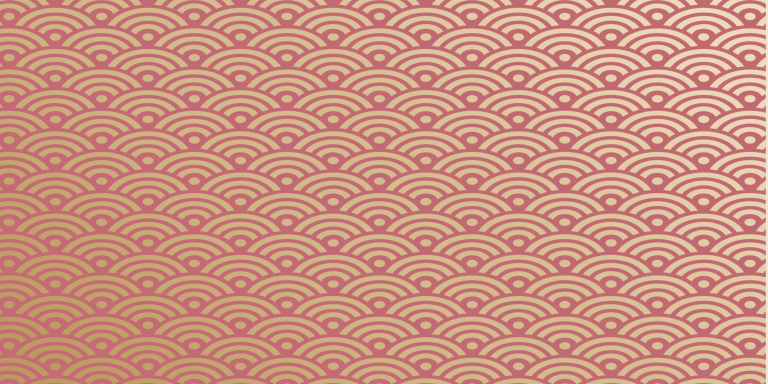
This pattern is drawn by a Shadertoy shader. Its source:

```glsl
// Overlapping wave scales in gold on rose: rows of flattened discs, each holding
// a dot and three concentric rings, are layered from back to front.
// A diagonal gradient warms the gold at lower left and pales it at upper right.

// Signed distance to the dot and rings, in units of the scale radius.
float scaleLines(float r) {
    float ringIndex = clamp(round((r - 0.345) / 0.265), 0.0, 2.0);
    float ring = abs(r - 0.345 - 0.265 * ringIndex) - 0.077;
    return min(ring, r - 0.12);
}

// Share of gold at a point given in heights of the canvas.
float waveScales(vec2 p) {
    vec2 radius = vec2(0.1206, 0.0799);
    float rowStep = 0.671;
    vec2 q = (p - vec2(0.3854, 0.9036)) / radius;
    float frontRow = floor((1.1 - q.y) / rowStep);
    float gold = 0.0;

    // Lower rows lie in front of the rows above them.
    for (int i = 3; i >= 0; i--) {
        float row = frontRow - float(i);
        vec2 local = q + vec2(mod(row, 2.0), row * rowStep);
        local.x -= 2.0 * round(local.x * 0.5);

        // Pixel size along the gradient of the stretched radius
        float r = max(length(local), 1e-3);
        float pixel = max(length(local / radius) / r, 1.0) / iResolution.y;
        float soft = 0.75 * pixel;

        float lines = 1.0 - smoothstep(-soft, soft, scaleLines(r));
        lines *= max(step(0.0, local.y), step(r, 0.2));
        float disc = 1.0 - smoothstep(-soft, soft, r - 1.06);
        gold = mix(gold, lines, disc);
    }
    return gold;
}

void mainImage(out vec4 fragColor, in vec2 fragCoord) {
    vec2 uv = fragCoord / iResolution.xy;
    vec2 p = fragCoord / iResolution.y;

    // Three-stop diagonal gold
    float sheen = dot(uv, vec2(0.66, 0.34));
    vec3 goldColor = mix(vec3(0.74, 0.60, 0.38), vec3(0.83, 0.73, 0.55), smoothstep(0.0, 0.5, sheen));
    goldColor = mix(goldColor, vec3(0.94, 0.86, 0.74), smoothstep(0.45, 1.0, sheen));

    vec3 rose = mix(vec3(0.77, 0.42, 0.46), vec3(0.75, 0.41, 0.44), sheen);
    vec3 color = mix(rose, goldColor, waveScales(p));

    // Pale strip along the right edge
    float edgeSoft = 0.5 / iResolution.x;
    float strip = smoothstep(-edgeSoft, edgeSoft, uv.x - 0.997);
    color = mix(color, vec3(0.95, 0.89, 0.83), strip);

    fragColor = vec4(color, 1.0);
}
```
